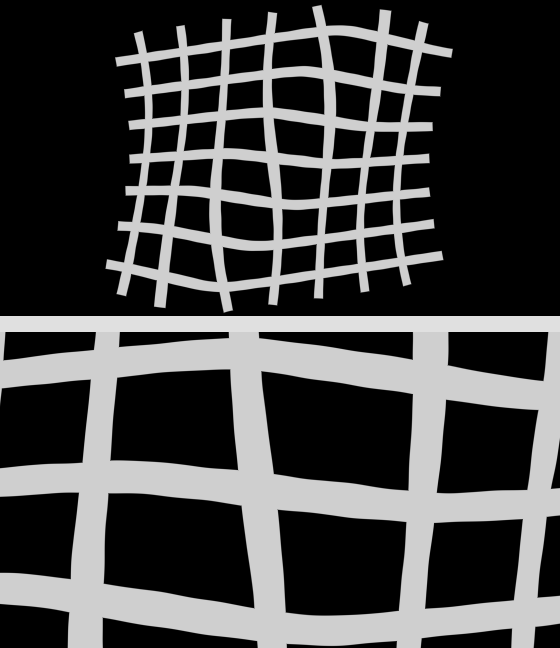
Top, the full canvas; bottom, a detail of the centre.
This pattern is drawn by a WebGL 2 fragment shader. Its source:

```glsl
#version 300 es
precision highp float;

uniform vec2 u_resolution;
out vec4 fragColor;

// Lengths are in design units; the canvas is CANVAS_HEIGHT units tall.
const float CANVAS_HEIGHT = 432.0;
const int HALF_COUNT = 3;                      // lines on each side of the middle one
const vec3 BACKGROUND = vec3(0.0);
const vec3 LINE_COLOUR = vec3(0.81);

const vec2 ROW_ORIGIN = vec2(-1.0, -1.0);
const vec2 COLUMN_ORIGIN = vec2(-10.0, -1.0);
const float ROW_SPACING = 54.2;
const float FOLD_SHIFT = 51.0;                 // fold moves this far per row
const float FOLD_REACH = 68.0;                 // half width of the fold
const float FOLD_SOFTNESS = 20.0;
const float ROW_WIDTH = 12.6;
const float ROW_SWELL = 3.2;
const float COLUMN_WIDTH = 10.0;
const float COLUMN_SWELL = 6.0;
const float COLUMN_FLARE = 2.5;
const float WAVE_LENGTH = 400.0;
const float EDGE_WOBBLE = 0.8;
const float WOBBLE_SCALE = 22.0;

// Column coefficients, by distance from the middle column.
const float COLUMN_OFFSET[4] = float[4](0.0, 75.3, 128.0, 173.0);
const float COLUMN_LEAN[4] = float[4](0.0, 0.0, 0.0625, 0.047);
const float COLUMN_BOW[4] = float[4](0.0, -13.0, 13.6, 28.0);
const float COLUMN_WAVE[4] = float[4](-7.5, 5.5, 5.5, 4.3);

vec2 hashGradient(vec2 cell) {
    float h = fract(sin(dot(cell, vec2(127.1, 311.7))) * 4375.85);
    return vec2(cos(6.2832 * h), sin(6.2832 * h));
}

float gradientNoise(vec2 p) {
    vec2 i = floor(p), f = fract(p);
    vec2 w = f * f * f * (f * (f * 6.0 - 15.0) + 10.0);
    vec2 e = vec2(1.0, 0.0);
    float low = mix(dot(hashGradient(i), f), dot(hashGradient(i + e), f - e), w.x);
    float high = mix(dot(hashGradient(i + e.yx), f - e.yx), dot(hashGradient(i + 1.0), f - 1.0), w.x);
    return mix(low, high, w.y);
}

float softRamp(float t) {
    return 0.5 * (t + sqrt(t * t + FOLD_SOFTNESS * FOLD_SOFTNESS));
}

float outerSlope(float row) {
    return 0.067 + 0.047 * row - 0.006 * row * row;
}

// Height of a row: three slopes joined by soft bends at the fold.
float rowCurve(float row, float x) {
    float t = x - FOLD_SHIFT * row;
    float foldSlope = -0.13 - 0.04 * abs(row);
    return ROW_SPACING * row + foldSlope * t
         - (outerSlope(row) - foldSlope) * softRamp(-t - FOLD_REACH)
         + (outerSlope(-row) - foldSlope) * softRamp(t - FOLD_REACH);
}

// Sideways position of a column: lean, bow and one wave.
float columnCurve(float column, float y) {
    int k = int(abs(column) + 0.5);
    float bow = y / 200.0;
    return sign(column) * (COLUMN_OFFSET[k] + COLUMN_BOW[k] * bow * bow)
         + COLUMN_LEAN[k] * y + COLUMN_WAVE[k] * sin(6.2832 * y / WAVE_LENGTH);
}

float rowEnd(float row) {
    return 205.0 + 2.75 * row * row + 2.2 * row;
}

float columnEnd(float column) {
    return min(200.0 + 9.0 * column, 236.0 - 16.5 * column);
}

// Distance to a strip with square ends that follows a curve.
float strip(float along, float offset, float slope, float width, float first, float last) {
    float side = abs(offset) * inversesqrt(1.0 + slope * slope) - 0.5 * width;
    float s = along + slope * offset;
    return max(side, max(s - last, first - s));
}

void main() {
    float pixel = CANVAS_HEIGHT / u_resolution.y;
    vec2 p = (gl_FragCoord.xy - 0.5 * u_resolution) * pixel;
    vec2 r = p - ROW_ORIGIN;
    vec2 c = p - COLUMN_ORIGIN;

    // Lines swell along the diagonal fold.
    float across = (c.y - c.x) / 95.0;
    float swell = exp(-across * across - pow(abs(c.x) / 190.0, 4.0));
    float rowWidth = ROW_WIDTH + ROW_SWELL * swell;
    float columnWidth = COLUMN_WIDTH + COLUMN_SWELL * swell + COLUMN_FLARE * c.y * c.y / 40000.0;

    float d = CANVAS_HEIGHT;
    for (int i = -HALF_COUNT; i <= HALF_COUNT; i++) {
        float n = float(i);
        float rowSlope = 0.5 * (rowCurve(n, r.x + 1.0) - rowCurve(n, r.x - 1.0));
        float columnSlope = 0.5 * (columnCurve(n, c.y + 1.0) - columnCurve(n, c.y - 1.0));
        d = min(d, strip(r.x, r.y - rowCurve(n, r.x), rowSlope, rowWidth, -rowEnd(-n), rowEnd(n)));
        d = min(d, strip(c.y, c.x - columnCurve(n, c.y), columnSlope, columnWidth, -columnEnd(-n), columnEnd(n)));
    }

    // Slightly uneven edges.
    d += EDGE_WOBBLE * gradientNoise(p / WOBBLE_SCALE);
    float cover = 1.0 - smoothstep(-0.75 * pixel, 0.75 * pixel, d);
    fragColor = vec4(mix(BACKGROUND, LINE_COLOUR, cover), 1.0);
}
```
